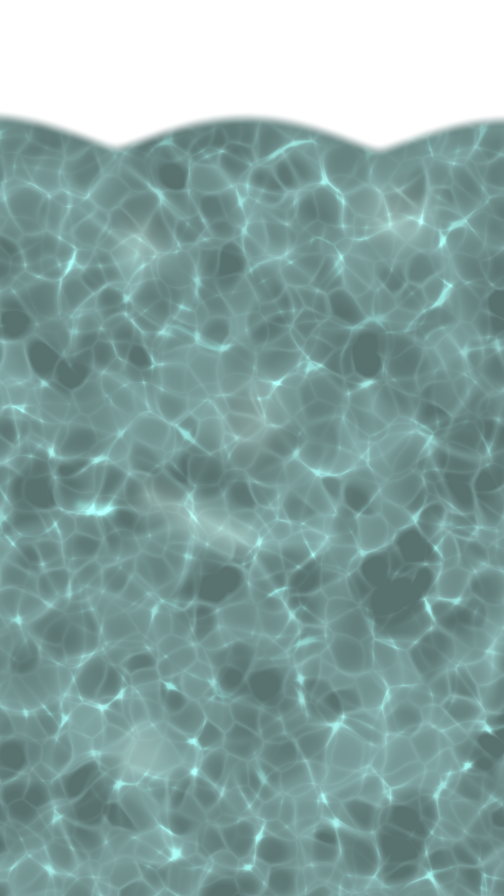
A WebGL 1 fragment shader for this texture:

```glsl
precision highp float;
// Murky teal water: overlapping translucent cells and caustic glints below a scalloped surface.
uniform vec2 u_resolution;

const float PI = 3.14159265;
const vec3 DEEP = vec3(0.35, 0.45, 0.44);
const vec3 SHALLOW = vec3(0.62, 0.81, 0.80);
const vec3 GLINT = vec3(0.09, 0.20, 0.19);
const vec3 HAZE = vec3(0.14, 0.12, 0.11);

vec2 hash2(vec2 p) {
  return fract(sin(vec2(dot(p, vec2(127.1, 311.7)), dot(p, vec2(269.5, 183.3)))) * 43758.55);
}

// Nearest distance, second nearest distance and a random value of the nearest cell.
vec3 cells(vec2 p) {
  vec2 base = floor(p);
  vec3 best = vec3(8.0, 8.0, 0.0);
  for (int j = -1; j <= 1; j++) {
    for (int i = -1; i <= 1; i++) {
      vec2 id = base + vec2(float(i), float(j));
      vec2 rnd = hash2(id);
      float d = length(id + 0.1 + 0.8 * rnd - p);
      if (d < best.x) {
        best = vec3(d, best.x, fract(rnd.x * 7.0 + rnd.y * 3.0));
      } else {
        best.y = min(best.y, d);
      }
    }
  }
  return best;
}

// Layered sines that bend the cell borders.
vec2 ripple(vec2 p, float freq) {
  vec2 a = sin(p.yx * freq + vec2(0.4, 2.1));
  vec2 b = sin(p.yx * freq * 2.3 + p * freq + vec2(3.7, 1.2));
  return a + 0.5 * b;
}

// Slow patchiness from 0 to 1.
float patches(vec2 p) {
  vec2 w = ripple(p, 9.0);
  return 0.5 + 0.25 * (sin(p.x * 17.0 + w.x * 1.6) + sin(p.y * 15.0 + w.y * 1.6));
}

float blob(vec2 p, vec2 center, vec2 radius) {
  vec2 d = (p - center) / radius;
  return exp(-dot(d, d));
}

float streak(vec2 p, vec2 a, vec2 b, float width) {
  vec2 ab = b - a;
  float t = clamp(dot(p - a, ab) / dot(ab, ab), 0.0, 1.0);
  float d = length(p - a - ab * t) / width;
  return exp(-d * d);
}

float surfaceHeight(float x) {
  float s = sin(PI * (x - 0.231) / 0.521);
  return 1.483 + 0.066 * sqrt(s * s + 0.006) - 0.008 * x;
}

// Broad dark masses.
float shadows(vec2 p) {
  float s = blob(p, vec2(0.43, 1.20), vec2(0.10, 0.05));
  s += 1.1 * blob(p, vec2(0.73, 1.13), vec2(0.11, 0.055));
  s += 1.1 * blob(p, vec2(0.13, 1.03), vec2(0.055));
  s += 1.3 * blob(p, vec2(0.73, 0.57), vec2(0.06));
  s += blob(p, vec2(0.06, 1.48), vec2(0.07, 0.045));
  s += blob(p, vec2(0.54, 0.34), vec2(0.09, 0.08));
  s += 0.8 * blob(p, vec2(0.93, 0.89), vec2(0.11, 0.09));
  s += 0.8 * blob(p, vec2(0.41, 0.84), vec2(0.08, 0.06));
  s += 0.8 * blob(p, vec2(0.40, 0.58), vec2(0.08, 0.06));
  return s + 0.8 * blob(p, vec2(0.04, 0.44), vec2(0.06));
}

// Broad milky patches.
float milk(vec2 p) {
  float m = blob(p, vec2(0.28, 1.30), vec2(0.05, 0.06));
  m += 1.1 * blob(p, vec2(0.79, 1.35), vec2(0.07, 0.06));
  m += blob(p, vec2(0.50, 0.94), vec2(0.06, 0.08));
  m += 0.9 * blob(p, vec2(0.28, 0.28), vec2(0.05));
  return m + streak(p, vec2(0.30, 0.79), vec2(0.47, 0.71), 0.035);
}

void main() {
  vec2 p = gl_FragCoord.xy / u_resolution.x;
  float tone = 0.45;
  float crossing = 1.0;
  float scale = 5.5;

  // Stacked translucent cells: shaded bodies and bright borders.
  for (int k = 0; k < 4; k++) {
    float layer = float(k);
    vec2 q = p * scale + 0.13 * ripple(p + layer * 0.37, scale * 1.9) + layer * 5.3;
    vec3 c = cells(q);
    float border = exp(-9.0 * (c.y - c.x));
    float body = smoothstep(0.72, 0.25, c.x) * smoothstep(0.0, 0.25, c.y - c.x);
    tone += 0.13 * border * (0.4 + patches(p + layer * 0.21)) - 0.27 * c.z * c.z * body;
    crossing *= k < 3 ? 0.35 + border : 1.0;
    scale *= 1.42;
  }

  float pale = milk(p);
  float murk = shadows(p);
  tone += 0.14 * (patches(p * 0.8 + 0.3) - 0.5) + 0.12 * pale - 0.22 * murk;
  vec3 water = mix(DEEP, SHALLOW, clamp(tone, 0.0, 1.0));

  // Cyan glints where borders cross, and a warm haze.
  float glint = smoothstep(0.2, 1.1, crossing) * (0.5 + patches(p * 1.4));
  glint += 0.9 * streak(p, vec2(0.16, 0.775), vec2(0.22, 0.762), 0.012);
  water += GLINT * glint / (1.0 + murk) + HAZE * pale * 0.6;

  // Dim soft rim below the white air.
  float depth = surfaceHeight(p.x) - p.y;
  water = mix(water, vec3(0.40, 0.51, 0.50), 0.65 * exp(-max(depth, 0.0) * 28.0));
  float cover = smoothstep(-0.012, 0.016, depth);
  gl_FragColor = vec4(mix(vec3(1.0), water, cover), 1.0);
}
```
